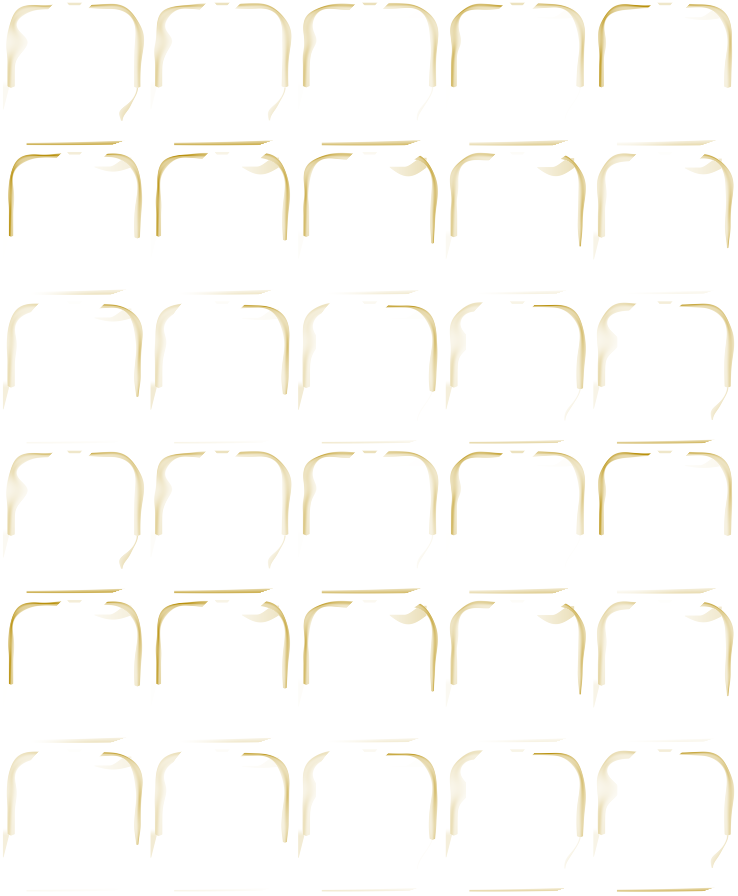
This pattern is drawn by a WebGL 2 fragment shader. Its source:

```glsl
#version 300 es
precision highp float;
// Gold ribbon arches on white, in a grid of 5 by 6 cells.
// Each cell is one step of a 15-step cycle in which the ribbons twist, fan out
// and fade; ink thins where a ribbon widens, so narrow folds look darkest.

uniform vec2 u_resolution;
out vec4 outColor;

const vec2 GRID = vec2(5.0, 6.0);
const float STEPS = 15.0;
const vec3 PAPER = vec3(1.0);
const vec3 GOLD = vec3(0.77, 0.64, 0.21);
const float INK = 0.0155;         // ink carried across a ribbon
const float MAX_INK = 1.2;
const float ARM_END = 0.585;      // foot of the arms, measured downwards
const float ARM_WIDE = 0.05;
const float ARM_THIN = 0.029;
const vec2 LEFT_CENTER = vec2(0.265, 0.235);
const vec2 LEFT_RADIUS = vec2(0.19, 0.19);
const vec2 RIGHT_CENTER = vec2(0.26, 0.25);
const vec2 RIGHT_RADIUS = vec2(0.19, 0.21);

float soft;                       // edge softness in cell units

float bell(float x) { return exp(-x * x); }

// Cyclic pulse over the steps, centred on a given step
float pulse(float n, float center, float width) {
  return bell((mod(n - center + 0.5 * STEPS, STEPS) - 0.5 * STEPS) / width);
}

float below(float x, float edge) { return 1.0 - smoothstep(-soft, soft, x - edge); }

float band(float x, float lo, float hi) {
  return below(x, hi) * below(-x, -lo) * step(lo, hi);
}

// x: signed distance to the arch (positive outside), y: 0 on arm, 1 on top
vec2 arch(vec2 p, vec2 center, vec2 radius) {
  vec2 q = max(center - p, vec2(0.001)) / radius;
  float k = pow(dot(pow(q, vec2(2.4)), vec2(1.0)), 1.0 / 2.4);
  return vec2((k - 1.0) * length(q * radius) / k, q.y * q.y / dot(q, q));
}

// Fixed amount of ink spread between two edges, with soft lengthwise streaks
float ribbon(float d, float lo, float hi, float along) {
  float width = max(hi - lo, 0.012);
  float across = clamp((d - lo) / width, 0.0, 1.0);
  float streak = 1.0 + 0.2 * sin(7.0 * across + 9.0 * along);
  return band(d, lo, hi) * INK / (0.75 * width + 0.012) * streak
    * mix(0.6, 1.25, smoothstep(0.0, 0.8, across));
}

float leftSide(vec2 p, float n, float turn) {
  float dark = pulse(n, 5.0, 2.5);
  float late = pulse(n, 11.5, 3.2);
  float bulge = pulse(n, 14.3, 3.0);
  float along = p.x - p.y;
  vec2 a = arch(p, LEFT_CENTER, LEFT_RADIUS);
  float w = mix(mix(ARM_WIDE, ARM_THIN, dark), mix(0.029, 0.06, late), a.y);
  float twist = 0.4 * (1.0 - 0.7 * late) * (1.0 - smoothstep(0.3, 0.45, p.y));
  w *= 1.0 + twist * sin(18.0 * along + 3.0 * turn);
  float fan = 0.1 * bulge * bell((p.y - 0.28) / 0.08);
  float ink = ribbon(a.x, -0.5 * w - fan, 0.5 * w, along) * (1.0 + 0.65 * dark - 0.3 * late);
  ink *= below(p.x, mix(0.4, 0.2, late) + a.x);
  ink *= below(p.y, ARM_END - 0.4 * abs(a.x));
  // Pale tail drifting outwards beside the foot of the arm
  float t = clamp((p.y - 0.53) / 0.2, 0.0, 1.0);
  float tail = band(p.x, 0.02, mix(0.075, 0.024, t)) * smoothstep(0.0, 0.3, t);
  return max(ink, 0.22 * late * tail * below(p.y, 0.73));
}

float rightSide(vec2 p, float n, float turn) {
  vec2 m = vec2(1.0 - p.x, p.y);
  float along = m.x - m.y;
  float dark = pulse(n, 6.8, 2.2);
  float line = pulse(n, 12.5, 2.4);
  float wedge = pulse(n, 7.3, 2.7);
  float tip = pulse(n, 9.0, 3.0);
  vec2 a = arch(m, RIGHT_CENTER, RIGHT_RADIUS);
  a.x -= 0.014 * bell((p.y - 0.27) / 0.14);
  float w = mix(mix(0.047, 0.034, dark), mix(0.03, 0.018, line), a.y);
  float twist = 0.35 * (1.0 - 0.7 * smoothstep(0.25, 0.5, p.y));
  w *= 1.0 + twist * sin(14.0 * along - 2.0 * turn - 1.29);
  w *= 1.0 - 0.8 * tip * smoothstep(0.5, 0.66, p.y);
  float ink = ribbon(a.x, -0.5 * w, 0.5 * w, along) * (0.95 + 0.5 * dark + 0.3 * line);
  ink *= 1.0 - 0.3 * smoothstep(0.3, 0.55, p.y);
  ink *= below(m.x, mix(0.39, 0.17, wedge) - a.x);
  ink *= below(p.y, ARM_END + 0.07 * tip - 0.4 * abs(a.x));
  // Wedge folded inwards under the corner
  float u = clamp((p.x - 0.64) / 0.25, 0.0, 1.0);
  float top = 0.115 - 0.06 * smoothstep(0.4, 0.9, u);
  float base = 0.12 + 0.06 * wedge * sin(3.1416 * u);
  float fold = band(p.x, 0.64, 0.89) * band(p.y, top, base);
  ink = max(ink, wedge * fold * mix(0.14, 0.36, u));
  // Leaf-shaped tail below the arm
  float t = clamp((p.y - ARM_END) / 0.22, 0.0, 1.0);
  float leaf = 0.005 + 0.034 * pulse(n, 0.0, 1.8) * bell((t - 0.7) / 0.22);
  float axis = 0.93 - 0.1 * smoothstep(0.0, 1.0, t);
  float tail = band(p.x, axis - leaf, axis + leaf * (1.0 - t));
  tail *= smoothstep(-leaf, leaf, p.x - axis + 0.5 * leaf) * 0.5 + 0.5;
  tail *= band(p.y, ARM_END, ARM_END + 0.22);
  return max(ink, 0.34 * pulse(n, 14.8, 1.8) * tail);
}

// Short lens in the top gap and the long brush stroke at the foot
float bars(vec2 p, float n) {
  float lens = band(p.x, 0.44 + p.y * 0.8, 0.57 - p.y * 0.8) * band(p.y, 0.018, 0.035);
  float ink = 0.34 * lens * pulse(n, 2.0, 4.0);
  float u = clamp((p.x - 0.18) / 0.62, 0.0, 1.0);
  float thick = mix(0.008, 0.017, pulse(n, 3.5, 4.0)) * (0.55 + 0.45 * u);
  float y = 0.964 - 0.008 * u * u;
  float fade = n < 10.0 ? mix(1.0, smoothstep(0.0, 0.8, u), smoothstep(2.0, 5.0, n))
                        : mix(1.0 - 0.9 * u, 1.0, smoothstep(11.0, 14.0, n));
  float strength = 0.9 * pulse(n, 0.3, 3.2) + 0.22 * pulse(n, 6.0, 3.0);
  float shade = 0.55 + 0.45 * smoothstep(-thick, thick, p.y - y);
  return ink + strength * fade * shade * band(p.x, 0.18, 0.82 - 3.0 * (p.y - 0.95))
    * band(p.y, y - thick, y + thick);
}

void main() {
  vec2 uv = gl_FragCoord.xy / u_resolution;
  vec2 grid = vec2(uv.x, 1.0 - uv.y) * GRID;
  vec2 cell = floor(grid), p = fract(grid);
  soft = 0.65 * GRID.y / u_resolution.y;
  float n = mod(cell.x + GRID.x * cell.y, STEPS);
  float turn = 6.2832 * n / STEPS;
  vec2 lowered = p - vec2(0.0, 0.014 * pulse(n, 11.5, 3.0));
  float ink = leftSide(lowered, n, turn) + rightSide(lowered, n, turn) + bars(p, n);
  outColor = vec4(mix(PAPER, GOLD, min(ink, MAX_INK)), 1.0);
}
```
